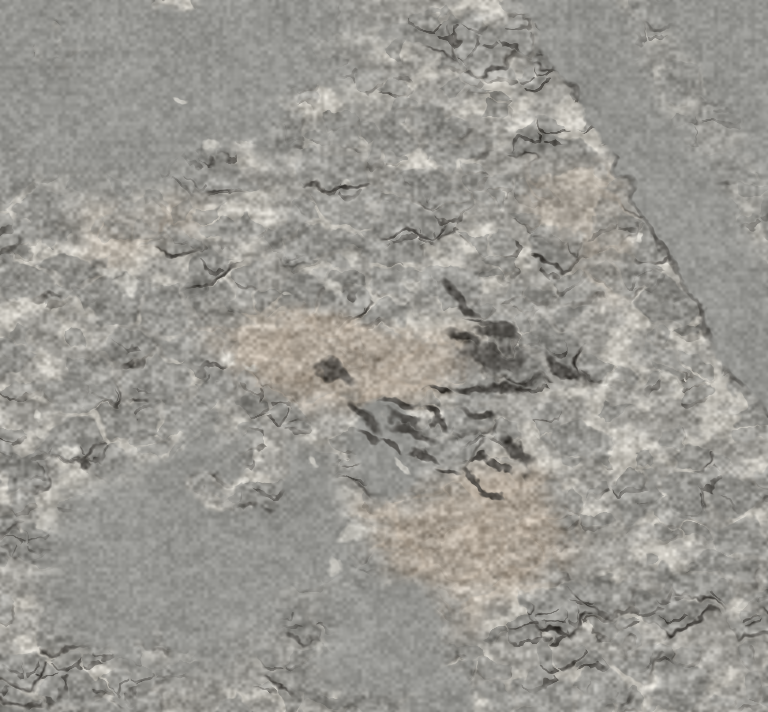
A Shadertoy shader for this texture:

```glsl
// Worn asphalt: smooth grey plates crumbling into pale rubble and sandy hollows,
// with a long diagonal edge at the right. Warped Voronoi stones cast small shadows;
// layered value noise gives the relief, crumbs and fine grain.

const vec3 ASPHALT = vec3(0.580, 0.580, 0.565);
const vec3 STONE   = vec3(0.570, 0.567, 0.550);
const vec3 GRAVEL  = vec3(0.615, 0.607, 0.585);
const vec3 CRUMB   = vec3(0.770, 0.757, 0.725);
const vec3 SAND    = vec3(0.700, 0.650, 0.590);
const vec3 PEBBLE  = vec3(0.830, 0.820, 0.790);
const vec3 SHADOW  = vec3(0.270, 0.260, 0.245);

float hash(vec2 p) { return fract(sin(dot(p, vec2(127.1, 311.7))) * 43758.5453); }

vec2 hash2(vec2 p) { return vec2(hash(p), hash(p + 37.3)); }

float noise(vec2 p) {
    vec2 i = floor(p), f = fract(p);
    f = f * f * (3.0 - 2.0 * f);
    return mix(mix(hash(i), hash(i + vec2(1, 0)), f.x),
               mix(hash(i + vec2(0, 1)), hash(i + vec2(1, 1)), f.x), f.y);
}

float fbm(vec2 p) {
    float sum = 0.0, amp = 0.53;
    for (int i = 0; i < 4; i++) {
        sum += amp * noise(p);
        p = mat2(1.6, 1.2, -1.2, 1.6) * p + 7.7;
        amp *= 0.5;
    }
    return sum;
}

vec2 warp(vec2 p, float freq, float amount) {
    return amount * (vec2(fbm(p * freq), fbm(p * freq + 51.0)) - 0.5);
}

// Soft ellipse: 1 inside, 0 outside
float blob(vec2 p, vec2 centre, vec2 radius, float soft) {
    return 1.0 - smoothstep(1.0 - soft, 1.0 + soft, length((p - centre) / radius));
}

// Flattened Voronoi stones: x = coverage, y = random tone
vec2 stones(vec2 p, float scale, float share) {
    vec2 q = p * vec2(0.8, 1.25) * scale;
    vec2 cell = floor(q), id = cell;
    float nearest = 9.0, second = 9.0;
    for (int i = 0; i < 9; i++) {
        vec2 c = cell + vec2(i % 3 - 1, i / 3 - 1);
        float d = length(c + hash2(c) - q);
        if (d < nearest) { second = nearest; nearest = d; id = c; }
        else second = min(second, d);
    }
    float present = step(hash(id + 9.1), share);
    return vec2(present * smoothstep(0.06, 0.20, second - nearest), hash(id + 3.7));
}

// Scattered slanted flecks around a centre
float flecks(vec2 p, vec2 centre, vec2 spread, vec2 size, float tilt, float seed) {
    float cover = 0.0;
    for (int i = 0; i < 26; i++) {
        vec2 k = vec2(float(i), seed);
        vec2 d = p - centre - spread * (hash2(k) + hash2(k + 5.3) - 1.0);
        float a = tilt + 0.9 * (hash(k + 8.1) - 0.5);
        d = mat2(cos(a), -sin(a), sin(a), cos(a)) * d;
        cover = max(cover, blob(d, vec2(0), size * mix(0.35, 1.0, hash(k + 2.9)), 0.4));
    }
    return cover;
}

void mainImage(out vec4 fragColor, in vec2 fragCoord) {
    vec2 p = fragCoord / iResolution.y;
    vec2 broad = p + warp(p, 7.0, 0.16);
    vec2 rough = p + warp(p, 28.0, 0.045);
    vec2 toLight = vec2(-0.003, 0.006);

    // Diagonal edge, smooth plates and sandy hollows
    float edge = 0.86 * (rough.x - 0.725 - 0.586 * (1.0 - rough.y));
    float slab = smoothstep(-0.004, 0.004, edge);
    float worn = 1.0 - smoothstep(0.01, 0.05, abs(edge - 0.14 + 0.2 * (broad.x - p.x)));
    float plates = blob(broad, vec2(0.13, 0.95), vec2(0.36, 0.22), 0.25);
    plates = max(plates, blob(broad, vec2(0.28, 0.23), vec2(0.24, 0.16), 0.25));
    plates = max(plates, blob(broad, vec2(0.55, 0.08), vec2(0.13, 0.11), 0.25));
    plates = max(plates, blob(rough, vec2(0.54, 0.37), vec2(0.05, 0.065), 0.15));
    plates *= smoothstep(0.30, 0.42, fbm(p * 13.0 + 4.0));
    plates = max(plates, slab * (1.0 - 0.65 * worn));
    float sand = blob(broad, vec2(0.48, 0.51), vec2(0.15, 0.065), 0.35);
    sand = max(sand, blob(broad, vec2(0.68, 0.24), vec2(0.14, 0.10), 0.4));
    sand = max(sand, 0.5 * blob(broad, vec2(0.17, 0.68), vec2(0.07, 0.05), 0.5));
    sand = max(sand, 0.5 * blob(broad, vec2(0.83, 0.69), vec2(0.05, 0.07), 0.5));
    sand *= 1.0 - slab;

    // Pale crumbs and gravel with large and small stones lying on them
    float crumbs = smoothstep(0.42, 0.70, fbm(p * vec2(30, 40)) + 0.25 * (fbm(p * 9.0) - 0.5));
    vec3 ground = mix(mix(GRAVEL, CRUMB, crumbs), SAND, 0.85 * sand);
    vec2 large = stones(rough, 15.0, 0.55), small = stones(rough + 3.0, 36.0, 0.40);
    float bare = 1.0 - 0.85 * sand;
    ground = mix(ground, STONE + 0.10 * (small.y - 0.5), 0.75 * small.x * bare);
    ground = mix(ground, STONE + 0.08 * (large.y - 0.5), 0.85 * large.x * bare);
    float shade = max(stones(rough + toLight, 15.0, 0.55).x - large.x, 0.0);
    shade = max(shade, 0.7 * (stones(rough + 3.0 + toLight, 36.0, 0.40).x - small.x));
    ground = mix(ground, SHADOW, shade * bare * smoothstep(0.35, 0.75, fbm(p * 16.0 + 20.0)));
    vec3 color = mix(ground, ASPHALT + 0.07 * (fbm(p * 12.0) - 0.5), plates);

    // Bright pebbles, dark crevices and the broken edge line
    float pebbles = flecks(rough, vec2(0.50, 0.48), vec2(0.60, 0.55), vec2(0.018, 0.011), -0.2, 4.0);
    color = mix(color, PEBBLE, 0.75 * pebbles * (1.0 - slab));
    float crevices = flecks(rough, vec2(0.64, 0.44), vec2(0.26, 0.23), vec2(0.034, 0.009), -0.45, 17.0);
    crevices = max(crevices, blob(rough, vec2(0.69, 0.495), vec2(0.055, 0.016), 0.4));
    color = mix(color, SHADOW, 0.80 * crevices * (1.0 - slab));
    float seam = 1.0 - smoothstep(0.001, 0.006, abs(edge));
    color = mix(color, SHADOW, 0.65 * seam * smoothstep(0.30, 0.60, fbm(p * 18.0 + 60.0)));

    // Lit relief and fine grain, weaker on the plates
    vec2 stretch = vec2(22, 33);
    float relief = fbm(p * stretch) - fbm((p + toLight) * stretch);
    float grain = noise(p * 190.0) + 0.6 * noise(p * 105.0 + 13.0) - 0.8;
    color += relief * mix(0.50, 0.10, plates) + grain * mix(0.17, 0.10, plates);
    fragColor = vec4(clamp(color, 0.0, 1.0), 1.0);
}
```
